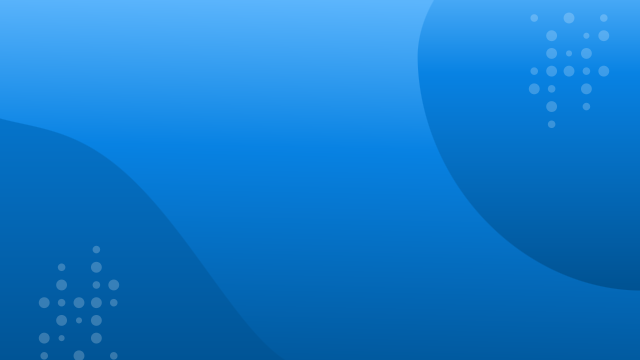
A Shadertoy shader for this background:

```glsl
// Palette
const vec3 SKY  = vec3(0.36, 0.71, 0.99);
const vec3 BLUE = vec3(0.03, 0.51, 0.89);
const vec3 DEEP = vec3(0.00, 0.32, 0.57);

// Heights at which each ramp reaches SKY, BLUE and DEEP (canvas height = 1)
const vec3 BACK_STOPS = vec3(1.00, 0.588, -0.111);
const vec3 BLOB_STOPS = vec3(1.07, 0.796, 0.190);
const vec3 WAVE_STOPS = vec3(1.40, 0.970, -0.050);
const float BACK_TILT = 0.02;

// Rounded blob on the right
const vec2 BLOB_CENTER = vec2(1.778, 0.843);
const float BLOB_WIDTH = 0.618;
const float BLOB_RISE = 0.440;
const float BLOB_DROP = 0.650;
const float BLOB_POWER = 1.93;

// Falling wave on the left
const float WAVE_TOP = 0.671;
const float WAVE_LENGTH = 0.794;
const vec4 WAVE_SHAPE = vec4(0.215, -0.563, 2.691, -1.671);

// Dot clusters, the second one turned by half a turn
const vec2 DOT_PITCH = vec2(0.0483, 0.0492);
const vec2 DOT_GRID = vec2(5.0, 7.0);
const vec2 UPPER_START = vec2(1.484, 0.950);
const vec2 LOWER_START = vec2(0.316, 0.0116);
const float DOT_LARGE = 0.0150;
const float DOT_SMALL = 0.0104;
const float DOT_TINY = 0.0083;
const float DOT_ALPHA = 0.21;

vec3 ramp(float y, vec3 stops) {
    float toSky = clamp((y - stops.y) / (stops.x - stops.y), 0.0, 1.0);
    float toDeep = clamp((stops.y - y) / (stops.y - stops.z), 0.0, 1.0);
    return mix(mix(BLUE, SKY, toSky), DEEP, toDeep);
}

// Smooth coverage of the region where field < 0
float coverage(float field) {
    return clamp(0.5 - field / max(fwidth(field), 1e-5), 0.0, 1.0);
}

float blobField(vec2 p) {
    vec2 q = p - BLOB_CENTER;
    vec2 radius = vec2(BLOB_WIDTH, q.y > 0.0 ? BLOB_RISE : BLOB_DROP);
    vec2 term = pow(abs(q) / radius + 1e-4, vec2(BLOB_POWER));
    return term.x + term.y - 1.0;
}

float waveField(vec2 p) {
    float u = p.x / WAVE_LENGTH;
    float t = clamp(u, 0.0, 1.0);
    float fall = dot(WAVE_SHAPE, vec4(t, t * t, t * t * t, t * t * t * t));
    return p.y - WAVE_TOP + fall + max(u - 1.0, 0.0);
}

// Dot radius from column and row; zero leaves the cell empty
float dotRadius(vec2 cell) {
    float diagonal = cell.y + 0.75 * cell.x;
    bool odd = mod(cell.x, 2.0) > 0.5;
    bool onBand = abs(diagonal - 3.75) < 0.5;
    bool filled = cell.y < 0.5 ? !odd : (odd || onBand);
    filled = filled || abs(cell.y - 3.0) < 0.5;
    bool inside = all(greaterThan(cell, vec2(-0.5)))
               && all(lessThan(cell, DOT_GRID - 0.5));
    if (!inside || !filled || cell.x + cell.y > 8.5) return 0.0;

    if (diagonal > 3.1 && diagonal < 3.6) return DOT_TINY;
    bool isSmall = diagonal < 3.1
        ? mod(diagonal + 0.1, 3.0) < 0.2
        : diagonal > 4.1 && abs(mod(diagonal, 2.0) - 1.0) < 0.4;
    return isSmall ? DOT_SMALL : DOT_LARGE;
}

// Offset runs right along columns and down along rows
float dotCluster(vec2 offset, float pixel) {
    vec2 cell = floor(offset / DOT_PITCH + 0.5);
    float radius = dotRadius(cell);
    float dist = length(offset - cell * DOT_PITCH) - radius;
    return radius > 0.0 ? clamp(0.5 - dist / pixel, 0.0, 1.0) : 0.0;
}

void mainImage(out vec4 fragColor, in vec2 fragCoord) {
    float pixel = 1.0 / iResolution.y;
    vec2 p = fragCoord * pixel;

    // Background and the two large shapes
    vec3 color = ramp(p.y + BACK_TILT * (p.x - 0.89), BACK_STOPS);
    color = mix(color, ramp(p.y, WAVE_STOPS), coverage(waveField(p)));
    color = mix(color, ramp(p.y, BLOB_STOPS), coverage(blobField(p)));

    // Translucent dots
    vec2 flip = vec2(1.0, -1.0);
    float dots = dotCluster((p - UPPER_START) * flip, pixel)
               + dotCluster((LOWER_START - p) * flip, pixel);
    color = mix(color, vec3(1.0), DOT_ALPHA * dots);

    fragColor = vec4(color, 1.0);
}
```
